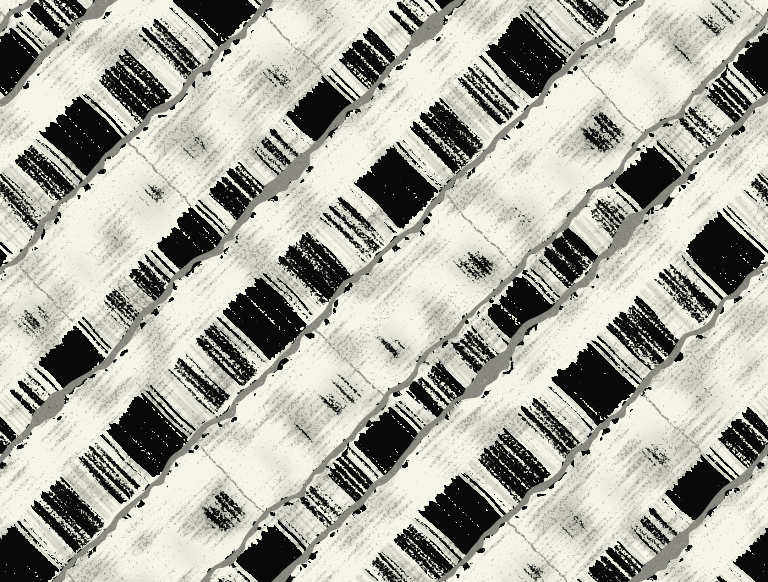
A WebGL 2 fragment shader for this pattern:

```glsl
#version 300 es
precision highp float;
// Diagonal distressed plaid: inked blocks, streaked bars and wavering grey lines on cream.

uniform vec2 u_resolution;
out vec4 fragColor;

const float CANVAS = 768.0;     // design units across the canvas width
const float REPEAT = 758.0;     // repeat along each diagonal axis
const float START = 325.0;      // shift of the bars along the stripes
const float FIBRE_WEAR = 0.85;  // streaking of the ink
const float GRAIN_WEAR = 0.6;   // speckling of the ink
const float WAVER = 9.0;        // wander of the grey lines
const vec3 PAPER = vec3(0.955, 0.955, 0.905);
const vec3 INK = vec3(0.035, 0.035, 0.035);
const vec3 LINE_GREY = vec3(0.54, 0.54, 0.51);

// Bars across the stripes: start, end, ink (above 1 is solid)
const vec3 BARS[9] = vec3[9](
  vec3(0, 74, 2), vec3(122, 158, 0.56), vec3(178, 216, 0.72),
  vec3(235, 309, 2), vec3(340, 403, 0.72), vec3(428, 471, 0.56),
  vec3(498, 572, 2), vec3(604, 666, 0.72), vec3(698, 738, 0.56));
// Stripes: centre, half width, softness, strength
const vec4 ROWS[6] = vec4[6](
  vec4(222, 46, 3, 1), vec4(584, 46, 3, 1), vec4(432, 31, 3, 1),
  vec4(71, 31, 3, 1), vec4(350, 27, 26, 0.47), vec4(738, 27, 18, 0.56));
// Grey lines: centre, half width, extra width of the slabs
const vec3 LINES[5] = vec3[5](
  vec3(270, 4.2, 0), vec3(638, 4.2, 0), vec3(461, 4.8, 6),
  vec3(101, 4.8, 6), vec3(29, 3.8, 0));

float hash(vec2 p) {
  vec3 h = fract(p.xyx * 0.1031);
  h += dot(h, h.yzx + 33.33);
  return fract((h.x + h.y) * h.z);
}

float corner(vec2 cell, vec2 offset, vec2 local, vec2 freq) {
  float angle = 6.2832 * hash(mod(cell + offset, freq) + freq.yx);
  return dot(vec2(cos(angle), sin(angle)), local - offset);
}

// Gradient noise, about -1 to 1, that tiles over the unit square
float noise(vec2 q, vec2 freq) {
  vec2 cell = floor(q * freq), f = fract(q * freq);
  vec2 w = f * f * f * (f * (f * 6.0 - 15.0) + 10.0);
  float low = mix(corner(cell, vec2(0), f, freq), corner(cell, vec2(1, 0), f, freq), w.x);
  float high = mix(corner(cell, vec2(0, 1), f, freq), corner(cell, vec2(1), f, freq), w.x);
  return 1.5 * mix(low, high, w.y);
}

// Soft-edged band that wraps around the repeat
float band(float x, float centre, float halfWidth, float soft) {
  float d = abs(mod(x - centre + 0.5 * REPEAT, REPEAT) - 0.5 * REPEAT);
  return 1.0 - smoothstep(-soft, soft, d - halfWidth);
}

void main() {
  // Diagonal axes: x along the stripes, y across them
  float unit = CANVAS / u_resolution.x;
  vec2 p = vec2(gl_FragCoord.x, u_resolution.y - gl_FragCoord.y) * unit;
  vec2 d = vec2(p.x - p.y + START, p.x + p.y);
  vec2 q = fract(d / REPEAT);

  // Wear
  float fibre = 0.75 * noise(q, vec2(180, 7)) + 0.75 * noise(q, vec2(92, 4));
  float weave = noise(q, vec2(7, 130));
  float grain = 0.7 * noise(q, vec2(310)) + 0.6 * noise(q, vec2(170, 150));
  float cloud = noise(q, vec2(13, 11));
  float blot = noise(q, vec2(52, 64));
  vec2 bent = d + vec2(3.0 * noise(q, vec2(5, 15)), 4.0 * noise(q, vec2(15, 5)));

  // Bars, with hairlines beside the solid ones
  float crisp = 0.0, blurred = 0.0, hair = 0.0;
  for (int i = 0; i < 9; i++) {
    vec3 b = BARS[i];
    float mid = 0.5 * (b.x + b.y), halfWidth = 0.5 * (b.y - b.x);
    crisp = max(crisp, b.z * band(bent.x, mid, halfWidth, 1.5 * unit));
    blurred = max(blurred, min(b.z, 1.0) * band(bent.x, mid, halfWidth - 9.0, 16.0));
    if (b.z > 1.0) {
      crisp = max(crisp, 0.85 * band(bent.x, b.y + 7.0, 2.0, unit));
      crisp = max(crisp, 0.6 * band(bent.x, b.y + 15.0, 1.8, unit));
      crisp = max(crisp, 0.65 * band(bent.x, b.x - 9.0, 2.2, unit));
      hair = max(hair, band(bent.x + 2.0 * blot, b.y + 2.0, 1.4, unit));
    }
  }

  // Stripes: four inked rows, then two rows of dry smears
  float tone = 0.0, smear = 0.0, inked = 0.0;
  for (int i = 0; i < 6; i++) {
    vec4 r = ROWS[i];
    float row = band(bent.y + 5.0 * fibre, r.x, r.y, max(r.z, unit));
    if (i < 4) {
      tone = max(tone, row * crisp);
      inked = max(inked, row);
    } else {
      smear = max(smear, row * r.w * blurred);
    }
  }
  smear *= 1.0 + 0.6 * cloud;

  // Wavering grey lines and the ink flecks along them
  float line = 0.0, fleck = 0.0;
  float slab = max(band(d.x, 437.0, 38.0, 8.0), band(d.x, 722.0, 26.0, 8.0));
  for (int i = 0; i < 5; i++) {
    vec2 along = vec2(q.x, (float(i) + 0.5) / 16.0);
    float ripple = noise(along, vec2(47, 16));
    float centre = LINES[i].x + WAVER * noise(along, vec2(15, 16)) + 3.0 * ripple;
    float halfWidth = LINES[i].y * (1.0 + 0.5 * ripple) + LINES[i].z * slab;
    line = max(line, band(d.y, centre, halfWidth, unit));
    fleck = max(fleck, band(d.y, centre + 3.0, halfWidth + 5.0, 4.0));
  }
  fleck *= smoothstep(0.1, 0.4, blot);

  // Ink coverage
  tone = max(max(tone, smear), 0.9 * fleck);
  float worn = tone * (1.0 + FIBRE_WEAR * fibre + GRAIN_WEAR * grain);
  float ink = smoothstep(0.36, 0.7, worn);

  // Tinted, speckled ground
  float shade = 0.13 * smoothstep(-0.1, 0.6, cloud + 0.5 * weave);
  shade += 0.2 * smoothstep(0.2, 0.8, grain + 0.5 * weave + 0.4 * cloud);
  shade += 0.25 * smear + 0.12 * inked * smoothstep(-0.3, 0.5, fibre);
  float open = max(band(d.y, 335.0, 65.0, 4.0), band(d.y, 713.0, 72.0, 4.0));
  shade = max(shade, 0.42 * hair * open * smoothstep(-0.6, 0.1, grain));

  vec3 colour = mix(PAPER, INK, max(shade, ink));
  colour = mix(colour, LINE_GREY + 0.05 * grain, line * (1.0 - 0.4 * smoothstep(0.4, 0.9, grain)));
  fragColor = vec4(colour, 1.0);
}
```
